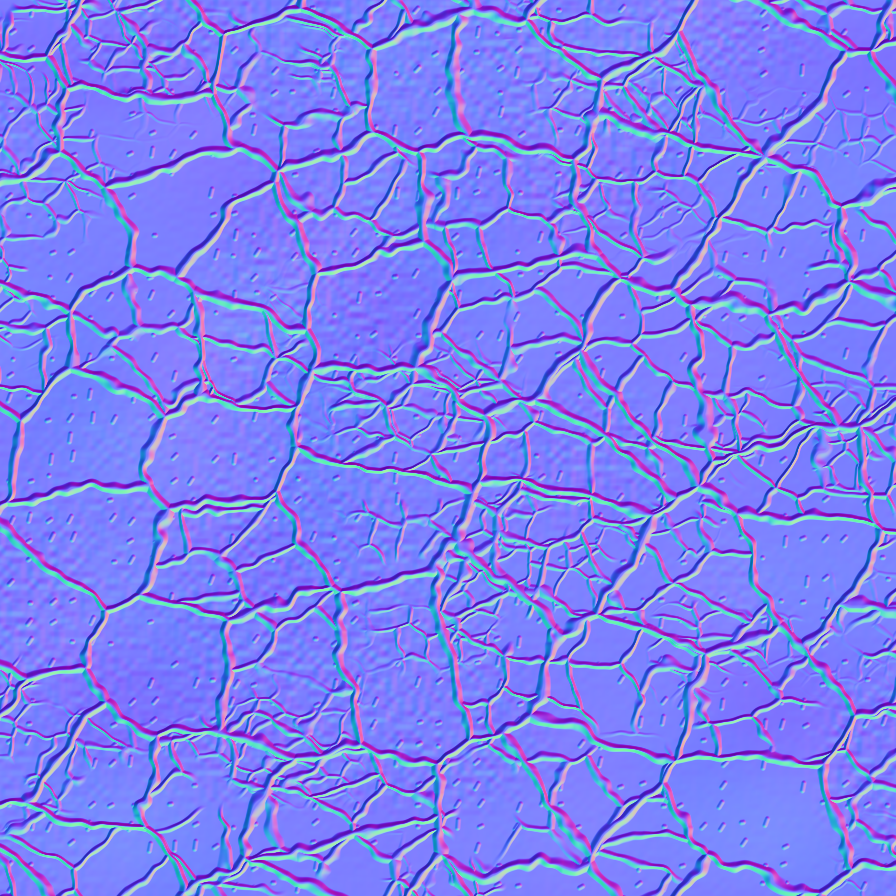
Reproduce this texture map procedurally as a WebGL 2 fragment shader.

```glsl
#version 300 es
precision highp float;
// Tangent-space normal map of dry, cracked ground with plates, fine cracks and pits.

uniform vec2 u_resolution;
out vec4 outColor;

// Crack levels: cells per canvas, wall width and depth in canvas units
const float PLATE_SCALE = 7.5;
const float PLATE_WIDTH = 0.0062;
const float PLATE_DEPTH = 0.0078;
const float SHARD_SCALE = 15.0;
const float SHARD_WIDTH = 0.0046;
const float SHARD_DEPTH = 0.0052;
const float CHIP_SCALE = 29.0;
const float CHIP_WIDTH = 0.0034;
const float CHIP_DEPTH = 0.0030;
const vec2 CELL_STRETCH = vec2(0.93, 1.07);

// Surface detail
const float PIT_SCALE = 44.0;
const float PIT_SHARE = 0.38;
const float PIT_DEPTH = 0.0016;
const float GRAIN_SCALE = 135.0;
const float GRAIN_HEIGHT = 0.0016;
const float SWELL_SCALE = 7.0;
const float SWELL_HEIGHT = 0.011;

const float SLOPE_STEP = 0.0009;
const vec2 SLOPE_GAIN = vec2(0.95, 1.1);
const vec2 FLAT_TONE = vec2(0.49, 0.50);

vec2 hash2(vec2 p) {
    vec3 q = fract(p.xyx * vec3(0.1031, 0.1030, 0.0973));
    q += dot(q, q.yzx + 33.33);
    return fract((q.xx + q.yz) * q.zy);
}

// Smooth value noise with two independent channels, 0 to 1
vec2 noise2(vec2 p) {
    vec2 cell = floor(p);
    vec2 f = fract(p);
    f = f * f * (3.0 - 2.0 * f);
    vec2 low = mix(hash2(cell), hash2(cell + vec2(1, 0)), f.x);
    vec2 high = mix(hash2(cell + vec2(0, 1)), hash2(cell + vec2(1, 1)), f.x);
    return mix(low, high, f.y);
}

// Cellular noise: x = distance to the nearest cell border, y = random cell value
vec2 cellBorder(vec2 p) {
    vec2 base = floor(p);
    vec2 f = fract(p);
    vec2 nearest = vec2(0.0);
    vec2 toNearest = vec2(8.0);
    for (int j = -1; j <= 1; j++)
    for (int i = -1; i <= 1; i++) {
        vec2 offset = vec2(i, j);
        vec2 r = offset + hash2(base + offset) - f;
        if (dot(r, r) < dot(toNearest, toNearest)) {
            toNearest = r;
            nearest = offset;
        }
    }
    float border = 8.0;
    for (int j = -2; j <= 2; j++)
    for (int i = -2; i <= 2; i++) {
        vec2 offset = nearest + vec2(i, j);
        vec2 r = offset + hash2(base + offset) - f;
        vec2 across = r - toNearest;
        if (dot(across, across) > 0.0001)
            border = min(border, dot(0.5 * (r + toNearest), normalize(across)));
    }
    return vec2(border, hash2(base + nearest + 71.0).x);
}

float groove(float dist, float width) {
    return 1.0 - smoothstep(0.08 * width, width, dist);
}

// Short slanted nicks, at most one per grid cell
float pits(vec2 p) {
    vec2 grid = p * PIT_SCALE;
    vec2 cell = floor(grid);
    vec2 shape = hash2(cell + 19.0);
    vec2 q = fract(grid) - mix(vec2(0.35), vec2(0.65), hash2(cell + 5.0));
    float angle = mix(-0.3, 1.5, shape.y);
    vec2 along = vec2(cos(angle), sin(angle));
    float reach = 0.2 * shape.y;
    float dist = length(q - along * clamp(dot(q, along), -reach, reach));
    return step(shape.x, PIT_SHARE) * groove(dist, 0.14);
}

float height(vec2 p) {
    // Ragged crack paths
    vec2 w = p * CELL_STRETCH + 3.0;
    w += 0.026 * (noise2(p * 11.0) - 0.5);
    w += 0.014 * (noise2(p * 31.0 + 7.0) - 0.5);
    w += 0.007 * (noise2(p * 78.0 + 13.0) - 0.5);

    vec2 plate = cellBorder(w * PLATE_SCALE);
    vec2 shard = cellBorder(w * SHARD_SCALE + 40.0);
    vec2 chip = cellBorder(w * CHIP_SCALE + 90.0);
    vec2 wear = noise2(p * 17.0 + 50.0);
    vec2 patches = noise2(p * 6.0 + 23.0);

    // Some plates are broken into shards, some shards into chips
    float broken = step(0.4, plate.y) * smoothstep(0.15, 0.4, wear.x);
    float chipped = smoothstep(0.45, 0.65, patches.x) * smoothstep(0.4, 0.6, wear.y);
    float widen = mix(0.75, 1.2, wear.y);
    float crack = PLATE_DEPTH * groove(plate.x / PLATE_SCALE, PLATE_WIDTH * widen);
    crack = max(crack, SHARD_DEPTH * broken * groove(shard.x / SHARD_SCALE, SHARD_WIDTH * widen));
    crack = max(crack, CHIP_DEPTH * chipped * groove(chip.x / CHIP_SCALE, CHIP_WIDTH));

    float rough = mix(0.12, 1.0, smoothstep(0.4, 0.75, patches.y));
    float grain = GRAIN_HEIGHT * rough * noise2(p * GRAIN_SCALE).x;
    float swell = SWELL_HEIGHT * noise2(p * SWELL_SCALE + 31.0).y;
    return swell + grain - max(crack, PIT_DEPTH * pits(p));
}

void main() {
    vec2 p = gl_FragCoord.xy / u_resolution.y;
    vec2 e = vec2(SLOPE_STEP, 0.0);
    vec2 slope = vec2(height(p + e.xy) - height(p - e.xy),
                      height(p + e.yx) - height(p - e.yx)) / (2.0 * SLOPE_STEP);
    // Red rises with the slope, green falls with it
    vec3 normal = normalize(vec3(slope * SLOPE_GAIN * vec2(1.0, -1.0), 1.0));
    outColor = vec4(FLAT_TONE + 0.5 * normal.xy, 0.5 + 0.5 * normal.z, 1.0);
}
```
